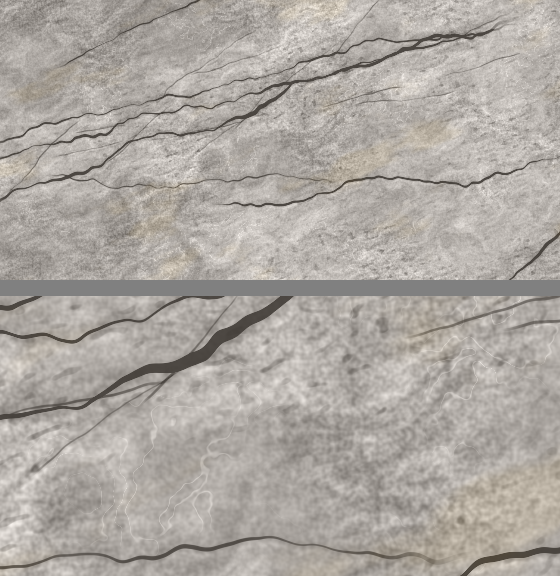
Top: the whole. Bottom: its middle third, enlarged.
A WebGL 2 fragment shader for this texture:

```glsl
#version 300 es
precision highp float;
// Weathered grey stone slab: soft tonal plates with torn edges, fine directional
// grain, pits and pale flecks, crossed by dark cracks fanning to the upper right.
// Everything is built from warped gradient noise and wandering line segments.

uniform vec2 u_resolution;
out vec4 fragColor;

const float STONE_LIGHT = 0.728;              // level of the palest plate
const float CRACK_LEVEL = 0.23;               // level inside the cracks
const vec3  WARM_TINT   = vec3(0.02, 0.0, -0.02);
const vec3  OCHRE_TINT  = vec3(0.015, 0.0, -0.035);
const float GRAIN_ANGLE = 0.38;               // direction of streaks
const float WANDER      = 0.055;              // sideways drift of cracks
const vec2  FAN_TIP     = vec2(1.90, 0.95);   // where the main cracks meet
const int   FAN_COUNT   = 3;
const int   HAIR_COUNT  = 14;

float hash1(float n) { return fract(sin(n * 91.73) * 437.58); }

vec2 gradientAt(vec2 cell) {
  uvec2 c = uvec2(ivec2(cell) + 4096);
  uint h = (c.x * 0x9E3779B1u) ^ (c.y * 0x85EBCA77u);
  h = (h ^ (h >> 15)) * 0x27D4EB2Du;
  h ^= h >> 14;
  float a = float(h & 0xFFFFu) / 65536.0 * 6.28319;
  return vec2(cos(a), sin(a));
}

float noise(vec2 p) {
  vec2 i = floor(p), f = p - i;
  vec2 u = f * f * f * (f * (f * 6.0 - 15.0) + 10.0);
  vec2 e = vec2(1.0, 0.0);
  float low  = mix(dot(gradientAt(i), f), dot(gradientAt(i + e.xy), f - e.xy), u.x);
  float high = mix(dot(gradientAt(i + e.yx), f - e.yx), dot(gradientAt(i + e.xx), f - e.xx), u.x);
  return 1.5 * mix(low, high, u.y);
}

float fbm(vec2 p) {
  float sum = 0.0, amp = 0.5;
  for (int i = 0; i < 5; i++) {
    sum += amp * noise(p);
    p = mat2(1.6, 1.2, -1.2, 1.6) * p + 7.3;
    amp *= 0.5;
  }
  return sum;
}

// Wandering crack from a to b: dark core and shadow, with a pale lip below.
float crack(vec2 p, vec2 a, vec2 b, float width, float seed) {
  float len = length(b - a), px = 0.7 / u_resolution.y;
  vec2 dir = (b - a) / len, r = p - a;
  float along = dot(r, dir);
  float drift = noise(vec2(along * 2.3, seed + 0.37))
              + 0.38 * noise(vec2(along * 8.0, seed + 5.41))
              + 0.15 * noise(vec2(along * 27.0, seed + 9.63));
  float side = dot(r, vec2(-dir.y, dir.x)) - WANDER * min(len, 1.0) * drift;
  float swell = 0.75 + 0.9 * noise(vec2(along * 5.0, seed + 3.29));
  float thick = width * max(swell, 0.2), d = abs(side);
  float core = (1.0 - smoothstep(thick - px, thick + px, d)) * min(1.0, 0.35 + thick / 0.003);
  float shadow = 0.20 * exp(-d / (4.0 * width));
  float lip = 0.12 * exp(-pow((side + 3.5 * width) / (1.5 * width), 2.0));
  float t = along / len;
  return (core + shadow - lip) * smoothstep(0.0, 0.12, t) * smoothstep(1.0, 0.85, t);
}

// Tonal plates, returned as an amount of darkening.
float plates(vec2 w) {
  float upper = smoothstep(-0.04, 0.06, w.y - 0.53 - 0.38 * w.x);
  float lower = smoothstep(0.02, -0.04, w.y - 0.33) * smoothstep(0.80, 0.66, w.x);
  vec2 c = (w - vec2(0.98, 0.40)) * mat2(0.94, 0.34, -0.34, 0.94);
  float middle = smoothstep(1.15, 0.75, length(c / vec2(0.42, 0.13)));
  float corner = smoothstep(0.06, -0.06, w.y + 0.55 - 0.40 * w.x);
  return 0.105 * upper + 0.075 * lower + 0.07 * middle + 0.035 * corner;
}

void main() {
  vec2 p = gl_FragCoord.xy / u_resolution.y;
  float ca = cos(GRAIN_ANGLE), sa = sin(GRAIN_ANGLE);
  vec2 g = vec2(ca * p.x + sa * p.y, ca * p.y - sa * p.x);
  vec2 warp = vec2(fbm(p * 5.0 + 3.1), fbm(p * 5.0 + 41.7));

  // Plates, clouds and directional mottling
  float dark = plates(p + 0.17 * warp);
  float level = STONE_LIGHT - dark;
  level += 0.12 * fbm(g * vec2(1.8, 3.4) + 12.0);
  level += 0.17 * fbm(g * vec2(7.0, 14.0) + 2.0 * warp);

  // Grain, rougher in patches
  float rough = 0.7 + 0.7 * smoothstep(-0.2, 0.3, fbm(p * 2.4 + 60.0));
  float streak = noise(g * vec2(24.0, 66.0) + 3.0 * warp);
  float grain = 0.075 * streak + 0.06 * noise(p * 108.0) + 0.055 * noise(p * 190.0 + 0.3);
  level += rough * grain;

  // Pits on pale stone, branching flecks on dark stone
  float pit = smoothstep(0.36, 0.65, noise(g * vec2(38.0, 72.0) + 90.0));
  level -= 0.10 * pit * rough * (1.0 - smoothstep(0.03, 0.09, dark));
  float ridge = abs(noise(g * vec2(10.0, 17.0) + 4.0 * warp + 30.0));
  float fleck = smoothstep(0.07, 0.0, ridge) * smoothstep(0.0, 0.3, fbm(p * 4.0 + 80.0));
  level += 0.10 * fleck;

  // Main fan, side cracks, then scattered hairlines
  vec2 q = p + 0.008 * warp;
  float cracks = 0.0;
  for (int i = 0; i < FAN_COUNT; i++) {
    float k = float(i);
    cracks += crack(q, vec2(-0.15, 0.25 + 0.12 * k), FAN_TIP, 0.0052 - 0.0013 * k, 11.0 * k + 2.0);
  }
  cracks += crack(q, vec2(0.70, 0.24), vec2(2.20, 0.44), 0.0030, 41.0);
  cracks += 0.7 * crack(q, vec2(0.12, 0.36), vec2(1.25, 0.36), 0.0022, 53.0);
  cracks += crack(q, vec2(0.20, 0.73), vec2(0.76, 1.06), 0.0028, 67.0);
  cracks += crack(q, vec2(1.74, -0.06), vec2(2.08, 0.27), 0.0045, 79.0);
  for (int i = 0; i < HAIR_COUNT; i++) {
    float k = float(i) + 1.0, angle = 0.15 + 0.75 * hash1(k + 0.3);
    vec2 start = vec2(1.8 * hash1(k), 0.0);
    start.y = 0.18 + 0.3 * start.x + 0.35 * hash1(k + 0.6);
    vec2 reach = (0.18 + 0.3 * hash1(k + 0.8)) * vec2(cos(angle), sin(angle));
    cracks += 0.55 * crack(q, start, start + reach, 0.0015, 100.0 + 7.0 * k);
  }
  level = mix(level, CRACK_LEVEL, clamp(cracks, -0.2, 0.9));

  // Warm grey with faint ochre stains
  float stain = smoothstep(0.12, 0.4, fbm(g * vec2(2.5, 6.0) + 23.0));
  fragColor = vec4(clamp(level + WARM_TINT + OCHRE_TINT * stain, 0.0, 1.0), 1.0);
}
```
